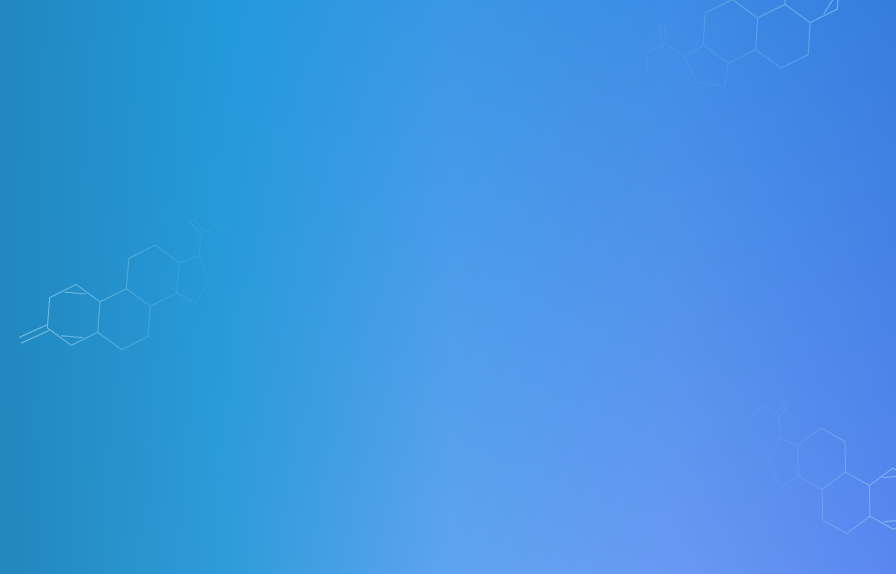
Give the GLSL for this background, as a Shadertoy shader.

```glsl
const float TAU = 6.2831853;
const float BOND = 0.052; // bond length in canvas heights

// Colour ramp through five evenly spaced stops
vec3 ramp(float t, vec3 a, vec3 b, vec3 c, vec3 d, vec3 e) {
    t = clamp(t, 0.0, 1.0) * 4.0;
    vec3 col = mix(a, b, min(t, 1.0));
    col = mix(col, c, clamp(t - 1.0, 0.0, 1.0));
    col = mix(col, d, clamp(t - 2.0, 0.0, 1.0));
    return mix(col, e, clamp(t - 3.0, 0.0, 1.0));
}

float segment(vec2 p, vec2 a, vec2 b) {
    vec2 ab = b - a;
    return length(p - a - ab * clamp(dot(p - a, ab) / dot(ab, ab), 0.0, 1.0));
}

vec2 polar(float angle) {
    return vec2(cos(angle), sin(angle));
}

// Distance to the outline of a ring of bonds
float ring(vec2 p, vec2 centre, vec2 radius, int sides, float phase) {
    float d = 1e3;
    float turn = TAU / float(sides);
    for (int i = 0; i < sides; i++) {
        float angle = phase + turn * float(i);
        d = min(d, segment(p, centre + radius * polar(angle),
                              centre + radius * polar(angle + turn)));
    }
    return d;
}

// Distance to the molecule, in bond lengths
float molecule(vec2 p) {
    float width = sqrt(3.0);
    vec2 ringA = vec2(-width, 0.0);
    vec2 ringC = vec2(0.5 * width, 1.5);

    // Three fused hexagons and a pentagon
    float d = ring(p, ringA, vec2(1.0), 6, TAU / 12.0);
    d = min(d, ring(p, vec2(0.0), vec2(1.0), 6, TAU / 12.0));
    d = min(d, ring(p, ringC, vec2(1.0), 6, TAU / 12.0));
    d = min(d, ring(p, ringC + vec2(1.35, 0.0), vec2(0.6, 0.83), 5, 0.0));

    // Inner strokes of the double bonds
    for (int i = 1; i < 5; i += 3) {
        float angle = TAU * (float(i) + 0.5) / 6.0;
        d = min(d, segment(p, ringA + 0.8 * polar(angle - 0.46),
                              ringA + 0.8 * polar(angle + 0.46)));
    }

    // Double bond at the bright end
    vec2 root = ringA + polar(TAU * 7.0 / 12.0);
    for (float side = -1.0; side < 2.0; side += 2.0) {
        vec2 offset = 0.1 * side * vec2(-0.47, 0.88);
        d = min(d, segment(p, root + offset, root + offset - vec2(0.88, 0.47)));
    }

    // Branching side chain
    vec2 fork = vec2(2.4, 2.98);
    d = min(d, segment(p, vec2(2.4, 2.29), fork));
    d = min(d, segment(p, fork, vec2(2.0, 3.35)));
    d = min(d, segment(p, fork + vec2(0.08, 0.12), vec2(2.1, 3.48)));
    d = min(d, segment(p, fork, vec2(2.93, 3.38)));
    return min(d, segment(p, vec2(2.93, 3.38), vec2(3.4, 3.1)));
}

// Line opacity, fading from the first ring to the side chain
float bonds(vec2 p, vec2 origin, mat2 frame, float pixel) {
    vec2 q = inverse(frame) * (p - origin);
    float line = clamp((0.0009 - molecule(q) * BOND) / pixel + 0.5, 0.0, 1.0);
    return line * mix(0.6, 0.06, smoothstep(-3.5, 3.2, q.x));
}

void mainImage(out vec4 fragColor, in vec2 fragCoord) {
    vec2 uv = fragCoord / iResolution.xy;
    vec2 p = fragCoord / iResolution.y;
    float pixel = 1.0 / iResolution.y;

    // Teal to blue along the top, teal to violet along the bottom
    vec3 top = ramp(uv.x, vec3(0.13, 0.53, 0.75), vec3(0.13, 0.60, 0.86),
                    vec3(0.23, 0.59, 0.90), vec3(0.24, 0.55, 0.90),
                    vec3(0.21, 0.49, 0.87));
    vec3 bottom = ramp(uv.x, vec3(0.13, 0.53, 0.74), vec3(0.18, 0.61, 0.85),
                       vec3(0.37, 0.64, 0.94), vec3(0.41, 0.60, 0.95),
                       vec3(0.35, 0.53, 0.94));
    vec3 col = mix(bottom, top, uv.y);

    // Molecules at the left, lower right and top
    float lines = bonds(p, vec2(0.216, 0.444),
                        mat2(0.0506, -0.0043, 0.0042, 0.053), pixel);
    lines += bonds(p, vec2(1.474, 0.124),
                   mat2(-0.0475, -0.004, -0.001, 0.0535), pixel);
    lines += bonds(p, vec2(1.364, 0.937),
                   mat2(-0.0293, -0.0457, -0.0441, 0.0319), pixel);
    col = mix(col, vec3(0.68, 0.90, 0.97), min(lines, 1.0));

    fragColor = vec4(col, 1.0);
}
```
